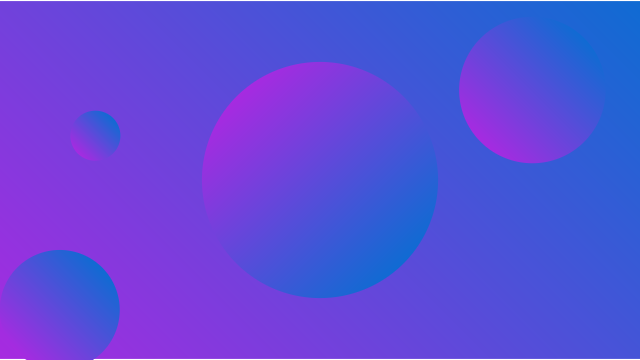
Give the GLSL for this background, as a Shadertoy shader.

```glsl
// Four gradient discs floating on a diagonal violet-to-blue field with thin white borders.
#define MAGENTA vec3(0.655, 0.165, 0.880)
#define BLUE vec3(0.060, 0.420, 0.825)
#define BORDER_COLOR vec3(1.0)
#define BORDER_WIDTH 0.0030

// Linear blend along a diagonal direction; 'reach' is half the gradient length.
vec3 diagonalGradient(vec2 offset, vec2 direction, float reach) {
    float t = 0.5 + 0.5 * dot(offset, normalize(direction)) / reach;
    return mix(MAGENTA, BLUE, clamp(t, 0.0, 1.0));
}

// Antialiased coverage of a signed distance, negative inside.
float coverage(float dist, float pixel) {
    return clamp(0.5 - dist / pixel, 0.0, 1.0);
}

// Paints a disc whose gradient spans its full diameter.
void paintDisc(inout vec3 color, vec2 p, vec2 center, float radius, vec2 direction, float pixel) {
    vec2 offset = p - center;
    vec3 fill = diagonalGradient(offset, direction, radius);
    color = mix(color, fill, coverage(length(offset) - radius, pixel));
}

void mainImage(out vec4 fragColor, in vec2 fragCoord) {
    // Canvas height is one unit
    float pixel = 1.0 / iResolution.y;
    vec2 p = fragCoord * pixel;
    vec2 middle = 0.5 * iResolution.xy * pixel;
    vec2 rising = vec2(1.0, 1.0);
    vec2 falling = vec2(1.0, -1.0);

    // Background, spanning corner to corner
    float reach = dot(middle, normalize(rising));
    vec3 color = diagonalGradient(p - middle, rising, reach);

    // Top and bottom borders, beneath the discs
    float edgeDistance = min(p.y, 1.0 - p.y);
    color = mix(color, BORDER_COLOR, coverage(edgeDistance - BORDER_WIDTH, pixel));

    // Discs
    paintDisc(color, p, middle, 0.328, falling, pixel);
    paintDisc(color, p, vec2(middle.x + 0.590, 0.750), 0.2035, rising, pixel);
    paintDisc(color, p, vec2(middle.x - 0.624, 0.623), 0.0695, rising, pixel);
    paintDisc(color, p, vec2(middle.x - 0.723, 0.139), 0.1667, rising, pixel);

    fragColor = vec4(color, 1.0);
}
```
